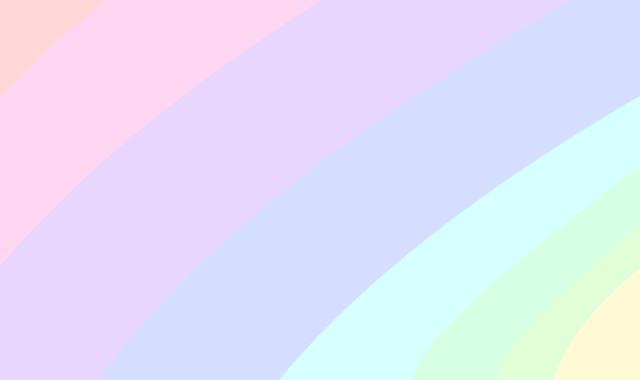
Reproduce this background procedurally as a WebGL 2 fragment shader.

```glsl
#version 300 es
precision highp float;
// Broad pastel rainbow bands sweeping from the lower left to the upper right.
// Each band starts at a curve x(y): a parabola with an optional bend that
// fades out above the lower edge. Bands are painted in order, left to right.

#define BAND_COUNT 7
#define BEND_FADE 12.0   // how quickly the lower bend dies out with height
#define PALE 0.84        // lowest channel value of every pastel

uniform vec2 u_resolution;
out vec4 fragColor;

const vec3 PEACH = vec3(1.0, 0.845, PALE);

// Colour to the right of each edge
const vec3 BAND_COLORS[BAND_COUNT] = vec3[](
    vec3(1.0, PALE, 0.95),    // pink
    vec3(0.91, PALE, 1.0),    // lavender
    vec3(PALE, 0.87, 1.0),    // blue
    vec3(PALE, 1.0, 1.0),     // cyan
    vec3(PALE, 1.0, 0.89),    // mint
    vec3(0.88, 1.0, PALE),    // lime
    vec3(1.0, 0.98, PALE)     // cream
);

// Edge shape: foot, slope, curvature, bend
const vec4 EDGES[BAND_COUNT] = vec4[](
    vec4(-0.130, -0.165, 0.462, 0.0),
    vec4(-0.122, 0.314, 0.310, 0.0),
    vec4(0.154, 0.427, 0.313, 0.0),
    vec4(0.436, 0.491, 0.352, 0.0),
    vec4(0.646, 0.599, 0.195, 0.043),
    vec4(0.776, 0.638, 0.052, 0.046),
    vec4(0.865, 0.184, 0.938, 0.0)
);

// Horizontal position of an edge at height y
float edgeX(vec4 edge, float y) {
    float bend = edge.w * (1.0 - exp(-BEND_FADE * y));
    return edge.x + y * (edge.y + y * edge.z) - bend;
}

// Antialiased coverage, one pixel wide across the edge
float coverage(float d) {
    float pixel = length(vec2(dFdx(d), dFdy(d)));
    return clamp(d / max(pixel, 1e-6) + 0.5, 0.0, 1.0);
}

void main() {
    vec2 uv = gl_FragCoord.xy / u_resolution;
    vec3 color = PEACH;
    for (int i = 0; i < BAND_COUNT; i++) {
        float inside = coverage(uv.x - edgeX(EDGES[i], uv.y));
        color = mix(color, BAND_COLORS[i], inside);
    }
    fragColor = vec4(color, 1.0);
}
```
